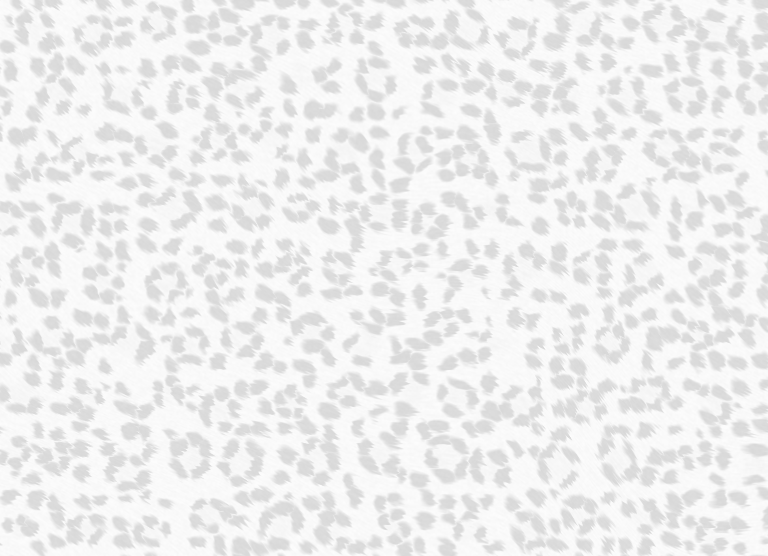
This pattern is drawn by a Shadertoy shader. Its source:

```glsl
// Pale grey leopard fur: broken rosettes, small filler spots and fine hair streaks.
#define ROSETTE_CELL 0.112  // spacing of rosettes, in canvas heights
#define SPOT_CELL 0.041     // spacing of filler spots
#define BAND 0.0115         // half thickness of a rosette band
#define EDGE 0.0042         // softness of the spot edges
#define HAIR_SHIFT 0.011    // how far hairs drag the edges
#define HAIR_ANGLE -0.55    // main direction of the fur
#define GROUND vec3(0.978)
#define SPOT vec3(0.858)

const float TAU = 6.28319;

float hash(vec2 p) {
    return fract(sin(dot(p, vec2(127.1, 311.7))) * 43758.5);
}

vec2 hash2(vec2 p) {
    return vec2(hash(p), hash(p + 57.3));
}

float noise(vec2 p) {
    vec2 i = floor(p), f = fract(p);
    f = f * f * (3.0 - 2.0 * f);
    return mix(mix(hash(i), hash(i + vec2(1, 0)), f.x),
               mix(hash(i + vec2(0, 1)), hash(i + vec2(1, 1)), f.x), f.y);
}

vec2 noise2(vec2 p) {
    return vec2(noise(p), noise(p + 31.7)) - 0.5;
}

mat2 rotation(float a) {
    float c = cos(a), s = sin(a);
    return mat2(c, s, -s, c);
}

// Approximate signed distance to an ellipse turned by an angle
float ellipse(vec2 p, vec2 radii, float angle) {
    p = p * rotation(angle);
    return (length(p / radii) - 1.0) * min(radii.x, radii.y);
}

// Centre (xy) and outer radius (z) of the rosette in a staggered cell
vec3 rosette(vec2 cell) {
    vec2 jitter = (hash2(cell) - 0.5) * 0.42;
    float stagger = 0.5 * mod(cell.y, 2.0);
    vec2 centre = (cell + 0.5 + jitter + vec2(stagger, 0.0)) * ROSETTE_CELL;
    return vec3(centre, mix(0.033, 0.045, hash(cell + 9.1)));
}

// Distance from p to the outline of the nearest rosette disc
float rosetteClearance(vec2 p) {
    vec2 home = floor(p / ROSETTE_CELL);
    float d = 1.0;
    for (int y = -1; y <= 1; y++)
    for (int x = -2; x <= 1; x++) {
        vec3 r = rosette(home + vec2(x, y));
        d = min(d, length(p - r.xy) - r.z);
    }
    return d;
}

// Rings of four or five blobs, now and then with one missing
float rosettes(vec2 p) {
    vec2 home = floor(p / ROSETTE_CELL);
    float d = 1.0;
    for (int y = -1; y <= 1; y++)
    for (int x = -2; x <= 1; x++) {
        vec2 cell = home + vec2(x, y);
        vec3 r = rosette(cell);
        vec2 q = (p - r.xy) * rotation(hash(cell + 3.7) * TAU);
        q.y *= 1.12;
        if (length(q) > r.z + 0.03) continue;
        float count = 4.0 + step(0.45, hash(cell + 5.3));
        float ring = r.z - BAND;
        for (float i = 0.0; i < count; i++) {
            vec2 seed = cell * 7.0 + i * 1.37;
            if (hash(seed) < 0.1) continue;
            float a = (i + 0.4 * hash(seed + 2.1)) / count * TAU;
            float reach = ring * mix(0.92, 1.08, hash(seed + 4.9));
            float halfLength = ring * TAU / count * mix(0.36, 0.54, hash(seed + 6.3));
            float band = BAND * mix(0.8, 1.15, hash(seed + 8.7));
            vec2 centre = reach * vec2(cos(a), sin(a));
            d = min(d, ellipse(q - centre, vec2(band, halfLength), a));
        }
    }
    return d;
}

// Single spots that shrink to fit the room between rosettes
float fillerSpots(vec2 p) {
    vec2 home = floor(p / SPOT_CELL);
    float d = 1.0;
    for (int y = -1; y <= 1; y++)
    for (int x = -1; x <= 1; x++) {
        vec2 cell = home + vec2(x, y);
        vec2 centre = (cell + 0.5 + (hash2(cell + 17.0) - 0.5) * 0.45) * SPOT_CELL;
        float fit = min(1.0, rosetteClearance(centre) / 0.0125);
        if (fit < 0.4) continue;
        vec2 radii = vec2(0.0178, 0.0122) * fit * mix(0.82, 1.12, hash(cell + 23.0));
        float angle = HAIR_ANGLE + (hash(cell + 29.0) - 0.5) * 2.6;
        d = min(d, ellipse(p - centre, radii, angle));
    }
    return d;
}

void mainImage(out vec4 fragColor, in vec2 fragCoord) {
    vec2 p = fragCoord / iResolution.y;

    // Hair coordinates: long along the fur, narrow across it
    vec2 flow = (p + 0.13 * noise2(p * 3.5)) * rotation(HAIR_ANGLE);
    float hair = noise(flow * vec2(38.0, 190.0)) - 0.5;
    float fineHair = noise(flow * vec2(90.0, 340.0) + 11.0) - 0.5;

    // Uneven outlines, then edges combed along the fur
    vec2 q = p + 0.009 * noise2(p * 48.0);
    vec2 combing = vec2(cos(HAIR_ANGLE), sin(HAIR_ANGLE));
    q += combing * HAIR_SHIFT * (hair + 0.5 * fineHair);

    float d = min(rosettes(q), fillerSpots(q));
    float soft = max(EDGE, 0.7 / iResolution.y);
    float cover = 1.0 - smoothstep(-soft, soft, d + 0.002 * fineHair);

    // Faint tint inside rosettes and fine relief in the coat
    float inside = 1.0 - smoothstep(-0.03, -0.008, rosetteClearance(q));
    cover = max(cover, 0.1 * inside * (1.0 + hair));
    vec3 colour = mix(GROUND, SPOT, cover);
    colour += 0.016 * fineHair + 0.012 * (noise(p * 260.0) - 0.5);
    fragColor = vec4(colour, 1.0);
}
```
